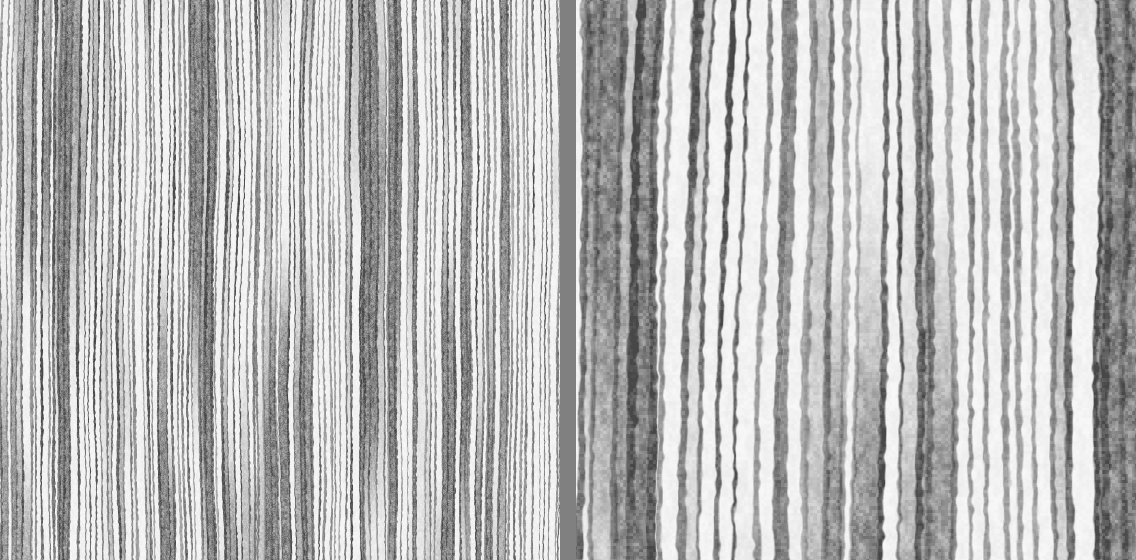
Left, the full canvas; right, a detail of the centre.
A WebGL 1 fragment shader for this texture:

```glsl
precision highp float;
// Pale zebrawood veneer: upright wavering dark grain lines with grey speckled bands.

uniform vec2 u_resolution;

const float LINE_COUNT = 96.0;
const vec3 PALE_WOOD = vec3(0.95);
const vec3 GREY_WOOD = vec3(0.54);
const vec3 DARK_GRAIN = vec3(0.31);

float hash(vec2 p) {
  vec3 q = fract(vec3(p.xyx) * 0.1031);
  q += dot(q, q.yzx + 33.33);
  return fract((q.x + q.y) * q.z);
}

float noise(vec2 p) {
  vec2 cell = floor(p);
  vec2 f = fract(p);
  f = f * f * (3.0 - 2.0 * f);
  float low = mix(hash(cell), hash(cell + vec2(1.0, 0.0)), f.x);
  float high = mix(hash(cell + vec2(0.0, 1.0)), hash(cell + vec2(1.0)), f.x);
  return mix(low, high, f.y);
}

float signedNoise(vec2 p) {
  return noise(p) * 2.0 - 1.0;
}

// Slow bends shared by neighbouring lines, plus small kinks.
float bend(vec2 uv) {
  return 0.0050 * signedNoise(uv * vec2(7.0, 2.6) + 11.0)
       + 0.0022 * signedNoise(uv * vec2(24.0, 7.0) + 47.0)
       + 0.0007 * signedNoise(uv * vec2(60.0, 26.0) + 83.0);
}

// Position of one line, in units of the line spacing.
float linePosition(float id, float y) {
  float wander = 0.22 * noise(vec2(id * 7.0 + 3.0, y * 5.0));
  return id + 0.7 * hash(vec2(id, 5.0)) + wander;
}

// Greyness of the wood to the right of a line, clustered in wide bands.
float stripeGrey(float id, float y) {
  float band = noise(vec2(id * 0.28 + 9.0, y * 1.3));
  float own = hash(vec2(id, 19.0));
  float drift = 0.25 * signedNoise(vec2(id * 5.0 + 2.0, y * 3.0));
  return smoothstep(0.48, 1.02, own + 0.9 * (band - 0.5) + drift);
}

float lineInk(float id, float y, float gap, float softness) {
  float width = 0.10 + 0.13 * hash(vec2(id, 31.0));
  width *= 0.7 + 0.6 * noise(vec2(id * 3.0 + 1.0, y * 9.0));
  float strength = mix(0.5, 1.0, hash(vec2(id, 43.0)));
  strength *= 0.65 + 0.45 * noise(vec2(id * 9.0 + 6.0, y * 6.0));
  return strength * (1.0 - smoothstep(width - softness, width + softness, abs(gap)));
}

void main() {
  vec2 uv = gl_FragCoord.xy / u_resolution;
  float speckle = signedNoise(uv * vec2(300.0, 190.0));
  float fibre = signedNoise(uv * vec2(370.0, 60.0) + 17.0);
  float dust = hash(floor(uv * 512.0)) * 2.0 - 1.0;

  // Ragged line edges come from shifting the lookup by the speckle.
  float x = (uv.x + bend(uv)) * LINE_COUNT + 0.09 * speckle;
  float softness = max(0.08, 0.6 * LINE_COUNT / u_resolution.x);
  float base = floor(x);

  // Sweep the nearby lines from left to right, laying stripes and ink.
  float grey = 0.0;
  float ink = 0.0;
  for (int i = -2; i <= 1; i++) {
    float id = base + float(i);
    float gap = x - linePosition(id, uv.y);
    grey = mix(grey, stripeGrey(id, uv.y), smoothstep(-softness, softness, gap));
    ink = max(ink, lineInk(id, uv.y, gap, softness));
  }

  // Speckle shows strongly in dark wood and barely in pale wood.
  float shade = max(grey, ink);
  float texture = 0.5 * speckle + 0.3 * fibre + 0.4 * dust;
  vec3 colour = mix(PALE_WOOD, GREY_WOOD, grey);
  colour = mix(colour, DARK_GRAIN, ink);
  colour += texture * mix(0.03, 0.19, shade);
  gl_FragColor = vec4(clamp(colour, 0.28, 0.97), 1.0);
}
```
